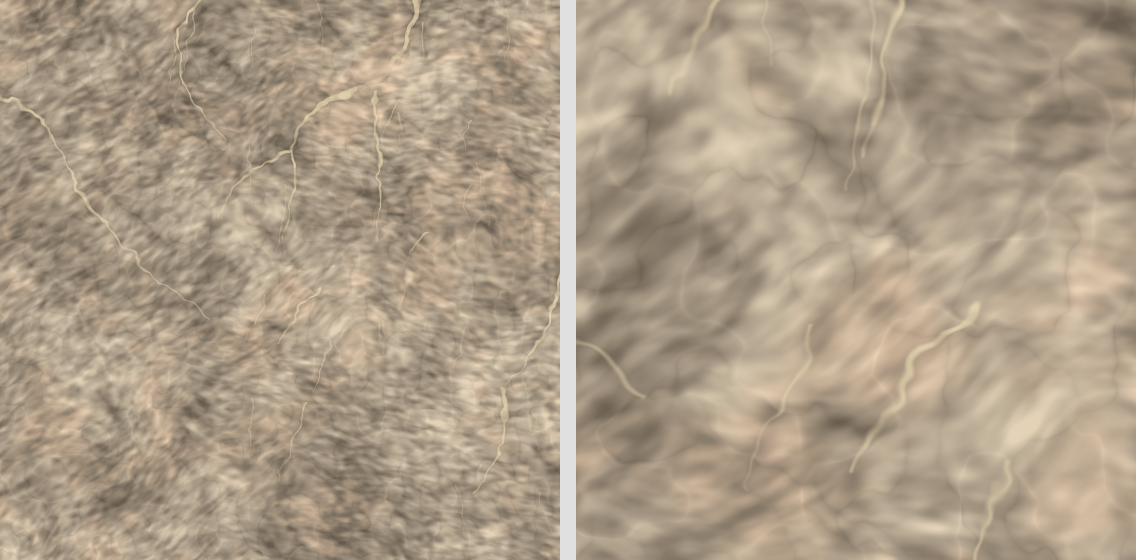
Left: the whole. Right: its middle third, enlarged.
This texture is drawn by a Shadertoy shader. Its source:

```glsl
// Dry desert upland seen from above: streaked rock, dark gullies and pale branching stream beds.
#define DARK_ROCK  vec3(0.390, 0.347, 0.297)
#define PALE_ROCK  vec3(0.895, 0.822, 0.715)
#define STREAM_BED vec3(0.870, 0.805, 0.665)
#define WARM_TINT  vec3(0.030, -0.004, -0.016)
#define GRAIN_FREQ 38.0
#define FINE_GRAIN 0.46
#define EDGE_BLUR  0.0016
#define RIVULETS   24
#define GULLIES    26

float hash(vec2 p) {
    vec3 q = fract(vec3(p.xyx) * 0.1031);
    q += dot(q, q.yzx + 33.33);
    return fract((q.x + q.y) * q.z);
}
vec2 hash2(vec2 p) { return vec2(hash(p), hash(p + 57.3)); }
mat2 rotation(float a) { return mat2(cos(a), -sin(a), sin(a), cos(a)); }
float noise(vec2 p) {
    vec2 i = floor(p), f = fract(p);
    f = f * f * (3.0 - 2.0 * f);
    return mix(mix(hash(i), hash(i + vec2(1, 0)), f.x),
               mix(hash(i + vec2(0, 1)), hash(i + vec2(1, 1)), f.x), f.y);
}
vec2 noise2(vec2 p) { return vec2(noise(p), noise(p + 31.7)) - 0.5; }
float layered(vec2 p) {
    float sum = 0.0, amp = 0.46;
    for (int i = 0; i < 4; i++) {
        sum += amp * noise(p);
        p = rotation(0.35) * p * 2.03 + 17.1;
        amp *= 0.6;
    }
    return sum;
}
// Thin bright lines along the middle level of a noise field
float filaments(vec2 p) { return pow(1.0 - abs(2.0 * noise(p) - 1.0), 7.0); }
// Cellular noise: gap between the two nearest cell centres, zero along the creases
float creases(vec2 p) {
    vec2 i = floor(p), f = fract(p);
    float near = 9.0, next = 9.0;
    for (int k = 0; k < 9; k++) {
        vec2 g = vec2(k % 3 - 1, k / 3 - 1);
        float d = length(g + hash2(i + g) - f);
        next = min(next, max(near, d));
        near = min(near, d);
    }
    return next - near;
}
// Streaked relief along one direction, with fine short strokes on top
float streaks(vec2 p, float angle) {
    vec2 q = rotation(angle) * p * GRAIN_FREQ * vec2(0.5, 1.0) + 40.0;
    float relief = layered(q + vec2(0.08, 0.2)) - layered(q - vec2(0.08, 0.2));
    float crease = smoothstep(0.0, 0.3, creases(q * 0.9));
    float strokes = noise(q * 2.9) + 0.8 * noise(rotation(0.9) * q * 3.9) - 0.9;
    return 0.5 * (layered(q) - 0.5) + 0.5 * relief + 0.09 * (crease - 0.75) + FINE_GRAIN * strokes;
}
// Distance to a segment and position along it
vec2 segment(vec2 p, vec2 a, vec2 b) {
    vec2 ab = b - a;
    float t = clamp(dot(p - a, ab) / dot(ab, ab), 0.0, 1.0);
    return vec2(length(p - a - ab * t), t);
}
// Adds a tapering curved stream: s.x = bed coverage, s.y = shaded banks
void stream(inout vec2 s, vec2 p, vec4 ends, vec2 bend, float width, float strength) {
    vec2 last = ends.xy;
    for (int i = 1; i <= 8; i++) {
        float t = float(i) / 8.0;
        vec2 point = mix(mix(ends.xy, bend, t), mix(bend, ends.zw, t), t);
        float d = segment(p, last, point).x - width * (1.0 - 0.5 * t);
        float bed = (1.0 - smoothstep(-EDGE_BLUR, EDGE_BLUR, d)) * (1.0 - 0.4 * t * t);
        s = max(s, strength * vec2(bed, exp(-max(d, 0.0) / 0.007)));
        last = point;
    }
}
// Main rivers from west to east, then scattered rivulets running down the canvas
vec2 streams(vec2 p) {
    vec2 s = vec2(0.0);
    stream(s, p, vec4(-0.01, 0.84, 0.115, 0.70), vec2(0.095, 0.785), 0.0032, 0.95);
    stream(s, p, vec4(0.115, 0.70, 0.38, 0.44), vec2(0.15, 0.59), 0.0029, 0.85);
    stream(s, p, vec4(0.35, 1.01, 0.40, 0.755), vec2(0.26, 0.90), 0.0027, 0.95);
    stream(s, p, vec4(0.74, 1.02, 0.64, 0.845), vec2(0.72, 0.86), 0.0062, 0.9);
    stream(s, p, vec4(0.64, 0.845, 0.527, 0.73), vec2(0.54, 0.82), 0.0048, 0.95);
    stream(s, p, vec4(0.527, 0.73, 0.38, 0.61), vec2(0.45, 0.71), 0.0028, 0.85);
    stream(s, p, vec4(0.527, 0.73, 0.503, 0.57), vec2(0.525, 0.65), 0.0026, 0.95);
    stream(s, p, vec4(0.675, 0.84, 0.67, 0.57), vec2(0.685, 0.66), 0.0026, 0.95);
    stream(s, p, vec4(0.575, 0.485, 0.508, 0.385), vec2(0.53, 0.46), 0.0027, 0.95);
    stream(s, p, vec4(1.01, 0.52, 0.90, 0.31), vec2(0.98, 0.38), 0.0031, 0.95);
    stream(s, p, vec4(0.90, 0.31, 0.846, 0.13), vec2(0.92, 0.21), 0.0031, 0.95);
    for (int i = 0; i < RIVULETS; i++) {
        vec2 h = hash2(vec2(i, 3)), k = hash2(vec2(i, 8));
        vec2 a = vec2(mix(0.3, 1.0, h.x), h.y + 0.08);
        vec2 b = a - vec2(0.08 * (k.x - 0.4), 0.05 + 0.09 * k.y);
        stream(s, p, vec4(a, b), mix(a, b, 0.5) + 0.03 * (k.yx - 0.5), 0.0013, 0.35 + 0.5 * k.x);
    }
    return s;
}
float gullies(vec2 p) {
    float shade = 0.0;
    for (int i = 0; i < GULLIES; i++) {
        vec2 h = hash2(vec2(i, 21)), k = hash2(vec2(i, 34));
        vec2 s = segment(p, h, h + (0.06 + 0.12 * k.x) * vec2(1.0, -0.55 - 0.4 * k.y));
        shade = max(shade, exp(-s.x / 0.008) * sin(0.4 + 2.4 * s.y) * (0.5 + 0.5 * k.y));
    }
    return shade;
}

void mainImage(out vec4 fragColor, in vec2 fragCoord) {
    vec2 p = fragCoord / iResolution.y, drift = noise2(p * 5.0);
    vec2 ground = p + 0.045 * drift + 0.012 * noise2(p * 19.0);
    vec2 course = p + 0.02 * drift + 0.012 * noise2(p * 38.0) + 0.007 * noise2(p * 95.0);
    // Rock tone: slanted grain in the west, flatter grain in the east, darker along the valleys
    float east = smoothstep(0.45, 0.55, p.x * 0.6 + 0.5 * layered(p * 6.0 + 70.0));
    float grain = mix(streaks(ground, 0.6), streaks(ground + 3.0, -0.15), east);
    float patches = layered(p * 8.0 + 12.0) - 0.5;
    vec2 water = streams(course);
    float tone = 0.56 + 0.75 * grain + 0.8 * patches - 0.32 * gullies(course) - 0.13 * water.y;
    tone += 0.13 * filaments(course * 24.0) - 0.12 * filaments(course * 31.0 + 8.0);
    vec3 color = mix(DARK_ROCK, PALE_ROCK, clamp(tone, 0.02, 1.0));
    // Rosy patches, then stream beds broken by sand and scrub
    float warmth = smoothstep(0.45, 0.72, layered(ground * 10.0 + 90.0));
    color += WARM_TINT * (warmth - 0.2) * smoothstep(0.2, 0.7, tone);
    float sand = mix(0.6, 1.0, smoothstep(0.2, 0.6, noise(p * 65.0)));
    fragColor = vec4(mix(color, STREAM_BED + 0.12 * grain, water.x * sand), 1.0);
}
```
